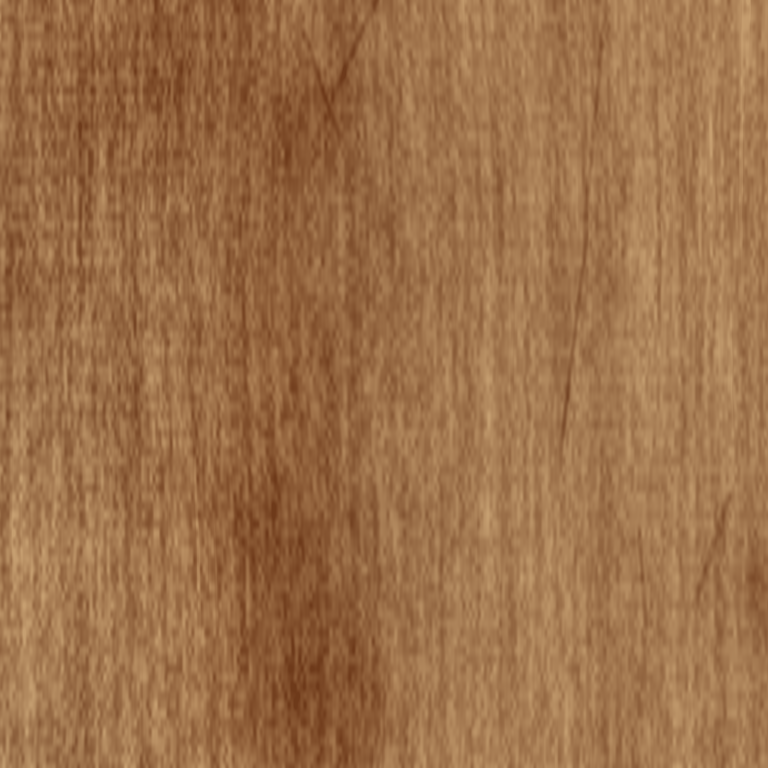
Write a three.js fragment shader that draws this texture.

```glsl
// Warm brown wood board with fine vertical grain.
// Broad light and dark stains, stretched value noise for streaks, fibres and
// pores, faint cross saw marks and a few thin cracks add up to one tone.

varying vec2 vUv;

const vec3 DARK_WOOD = vec3(0.490, 0.303, 0.172);
const vec3 LIGHT_WOOD = vec3(0.710, 0.550, 0.380);
const vec3 RED_TINT = vec3(0.012, -0.004, -0.012);

float hash(vec2 p) {
  return fract(sin(dot(p, vec2(127.1, 311.7))) * 43758.5453);
}

// Smooth value noise centred on zero, from -0.5 to 0.5.
float noise(vec2 p) {
  vec2 cell = floor(p);
  vec2 f = fract(p);
  f = f * f * (3.0 - 2.0 * f);
  float low = mix(hash(cell), hash(cell + vec2(1.0, 0.0)), f.x);
  float high = mix(hash(cell + vec2(0.0, 1.0)), hash(cell + vec2(1.0, 1.0)), f.x);
  return mix(low, high, f.y) - 0.5;
}

float fractalNoise(vec2 p) {
  float sum = 0.0;
  float amplitude = 0.6;
  for (int i = 0; i < 3; i++) {
    sum += amplitude * noise(p);
    p = p * 2.03 + vec2(17.3, 9.1);
    amplitude *= 0.5;
  }
  return sum;
}

// Soft elliptical patch.
float stain(vec2 p, vec2 center, vec2 radius) {
  vec2 d = (p - center) / radius;
  return exp(-dot(d, d));
}

// Thin line from a to b that tapers out at both ends.
float crack(vec2 p, vec2 a, vec2 b, float width) {
  vec2 along = b - a;
  float t = clamp(dot(p - a, along) / dot(along, along), 0.0, 1.0);
  float line = 1.0 - smoothstep(0.0, width, length(p - a - along * t));
  return line * smoothstep(0.0, 0.15, t) * smoothstep(1.0, 0.7, t);
}

// Lets the grain lean and waver a little from the vertical.
vec2 bendGrain(vec2 p) {
  float lean = 0.025 * noise(p * vec2(4.0, 2.0) + 3.7);
  float waver = 0.002 * noise(p * vec2(36.0, 26.0) + 8.2);
  return p + vec2(lean + waver, 0.0);
}

float broadTone(vec2 p) {
  float tone = mix(0.51, 0.74, smoothstep(0.38, 0.62, p.x));
  tone -= 0.34 * stain(p, vec2(0.35, 0.30), vec2(0.08, 0.12));
  tone -= 0.44 * stain(p, vec2(0.40, 0.09), vec2(0.13, 0.11));
  tone -= 0.12 * stain(p, vec2(0.53, 0.27), vec2(0.08, 0.13));
  tone -= 0.28 * stain(p, vec2(0.20, 0.90), vec2(0.24, 0.18));
  tone -= 0.20 * stain(p, vec2(0.40, 0.84), vec2(0.05, 0.06));
  tone -= 0.18 * stain(p, vec2(0.35, 0.60), vec2(0.07, 0.20));
  tone -= 0.14 * stain(p, vec2(0.04, 0.64), vec2(0.10, 0.10));
  tone -= 0.34 * stain(p, vec2(1.00, 0.24), vec2(0.06, 0.06));
  tone += 0.26 * stain(p, vec2(0.07, 0.20), vec2(0.08, 0.26));
  tone += 0.22 * stain(p, vec2(0.632, 0.45), vec2(0.016, 0.22));
  tone += 0.20 * stain(p, vec2(0.87, 0.60), vec2(0.035, 0.22));
  return tone + 0.18 * fractalNoise(p * vec2(5.0, 3.0) + 21.0);
}

float grainTone(vec2 p) {
  float bands = 0.24 * noise(p * vec2(18.0, 1.4) + 5.0);
  float streaks = 0.24 * noise(p * vec2(70.0, 2.2) + 11.0);
  float lines = 0.38 * noise(p * vec2(150.0, 4.0) + 23.0);
  float fibres = 0.40 * noise(p * vec2(205.0, 24.0) + 31.0);
  float pores = 0.56 * noise(p * vec2(245.0, 85.0) + 47.0);
  return bands + streaks + lines + fibres + pores;
}

// Faint horizontal ripples, strongest towards the left edge.
float sawMarks(vec2 p) {
  float fade = 1.0 - smoothstep(0.12, 0.48, p.x);
  float ripples = noise(p * vec2(9.0, 110.0) + 61.0);
  float sweeps = noise(p * vec2(4.0, 34.0) + 73.0);
  return fade * smoothstep(0.0, 0.6, p.y) * (0.20 * ripples + 0.16 * sweeps);
}

float cracks(vec2 p) {
  float dark = crack(p, vec2(0.792, 1.02), vec2(0.755, 0.66), 0.005);
  dark += crack(p, vec2(0.765, 0.72), vec2(0.720, 0.34), 0.005);
  dark += crack(p, vec2(0.500, 1.02), vec2(0.425, 0.85), 0.007);
  dark += crack(p, vec2(0.390, 0.98), vec2(0.450, 0.80), 0.006);
  dark += crack(p, vec2(0.955, 0.37), vec2(0.895, 0.18), 0.008);
  dark += crack(p, vec2(0.830, 0.33), vec2(0.845, 0.14), 0.005);
  float broken = 0.75 + 0.6 * noise(p * vec2(40.0, 30.0));
  return dark * broken;
}

// Sparse threads that follow the grain; the seed moves them about.
float threads(vec2 p, float seed) {
  float thread = noise(p * vec2(130.0, 4.0) + seed);
  float patches = smoothstep(0.0, 0.3, noise(p * vec2(8.0, 3.0) + seed + 8.0));
  return smoothstep(0.20, 0.45, thread) * patches;
}

void main() {
  vec2 grain = bendGrain(vUv);
  float broad = broadTone(mix(vUv, grain, 0.5));
  float roughness = mix(1.15, 0.85, smoothstep(0.1, 0.7, vUv.x));
  float tone = broad + grainTone(grain) * roughness + sawMarks(vUv);
  tone += 0.28 * threads(grain, 83.0) - 0.22 * threads(grain, 137.0);
  tone -= 0.55 * cracks(mix(vUv, grain, 0.3));
  tone = clamp(tone, -0.3, 1.3);

  float redness = smoothstep(0.60, 0.25, broad) + noise(vUv * 4.0 + 14.0);
  vec3 wood = mix(DARK_WOOD, LIGHT_WOOD, tone) + RED_TINT * redness * 0.6;
  gl_FragColor = vec4(wood, 1.0);
}
```
